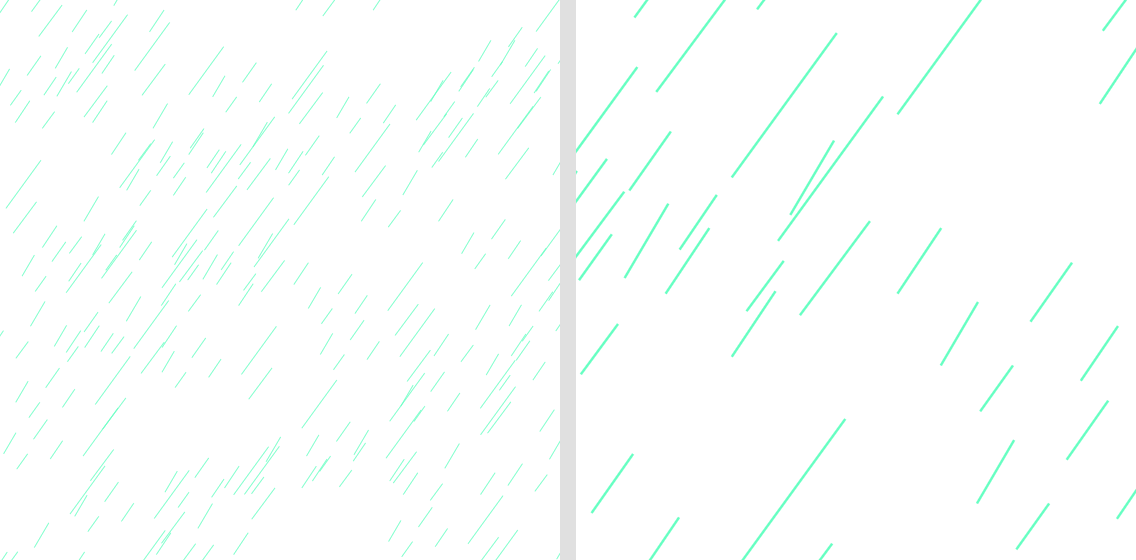
Left, the full canvas; right, a detail of the centre.
Give the GLSL for this pattern, as a Shadertoy shader.

```glsl
// Thin mint strokes like slanting rain on white paper.
// Two small groups of strokes are scattered over jittered grids, and each
// stroke is drawn as a box-filtered segment with an exact soft edge.

const vec3  PAPER = vec3(1.0);
const vec3  MINT = vec3(0.40, 1.0, 0.76);
const float STROKE_WIDTH = 0.00145;   // fraction of canvas height
const float FILTER_PIXELS = 1.1;      // width of the edge filter
const float GROUP_UNIT = 1.0 / 768.0; // scale of the stroke list below
const float SHOWER_CELL = 0.195;      // spacing of the dense group
const float DRIZZLE_CELL = 0.245;     // spacing of the loose group
const int   SHOWER_COUNT = 6;
const int   STROKE_COUNT = 11;

// Each stroke: foot relative to the group anchor (xy), rise to its tip (zw).
const vec4 STROKES[STROKE_COUNT] = vec4[STROKE_COUNT](
    // dense group
    vec4(0, 0, 48, 66),
    vec4(10, -34, 32, 43),
    vec4(-109, 3, 17, 29),
    vec4(-91, -18, 15, 21),
    vec4(-68, 23, 19, 27),
    vec4(-45, -4, 17, 25),
    // loose group
    vec4(0, 0, 48, 66),
    vec4(0, -82, 20, 30),
    vec4(-49, -46, 20, 34),
    vec4(-106, -82, 20, 30),
    vec4(-69, -90, 17, 23));

vec2 hash22(vec2 p) {
    vec3 q = fract(p.xyx * vec3(0.1031, 0.1030, 0.0973));
    q += dot(q, q.yzx + 33.33);
    return fract((q.xx + q.yz) * q.zy);
}

// Share of a filter of the given size, centred at x, that lies inside [a, b].
float boxCoverage(float x, float a, float b, float size) {
    float lo = max(x - 0.5 * size, a);
    float hi = min(x + 0.5 * size, b);
    return max(hi - lo, 0.0) / size;
}

// Butt-ended segment starting at the origin.
float strokeCoverage(vec2 p, vec2 span, float size) {
    float len = length(span);
    vec2 dir = span / len;
    float along = dot(p, dir);
    float across = p.x * dir.y - p.y * dir.x;
    float halfWidth = 0.5 * STROKE_WIDTH;
    return boxCoverage(along, 0.0, len, size)
         * boxCoverage(across, -halfWidth, halfWidth, size);
}

// Ink of one group type, given as a range of the stroke list.
float scatteredGroups(vec2 p, float cellSize, float seed, int first, int last, float size) {
    vec2 home = floor(p / cellSize);
    float clear = 1.0;
    for (int y = -1; y <= 1; y++) {
        for (int x = -1; x <= 1; x++) {
            vec2 cell = home + vec2(x, y);
            vec2 anchor = (cell + hash22(cell + seed)) * cellSize;
            for (int i = first; i < last; i++) {
                vec4 stroke = STROKES[i] * GROUP_UNIT;
                clear *= 1.0 - strokeCoverage(p - anchor - stroke.xy, stroke.zw, size);
            }
        }
    }
    return 1.0 - clear;
}

void mainImage(out vec4 fragColor, in vec2 fragCoord) {
    vec2 p = fragCoord / iResolution.y;
    float size = FILTER_PIXELS / iResolution.y;

    float shower = scatteredGroups(p, SHOWER_CELL, 17.0, 0, SHOWER_COUNT, size);
    float drizzle = scatteredGroups(p, DRIZZLE_CELL, 71.0, SHOWER_COUNT, STROKE_COUNT, size);
    float ink = 1.0 - (1.0 - shower) * (1.0 - drizzle);

    fragColor = vec4(mix(PAPER, MINT, ink), 1.0);
}
```
